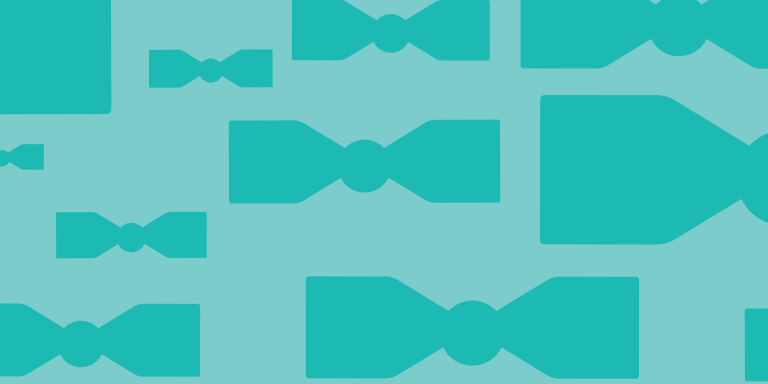
This pattern is drawn by a WebGL 2 fragment shader. Its source:

```glsl
#version 300 es
precision highp float;
// Flat teal bow ties of many sizes, strewn in three loose rows on pale aqua.

#define BACKGROUND vec3(0.49, 0.80, 0.80)
#define BOW_COLOR vec3(0.11, 0.73, 0.70)
#define ROWS 3
#define COLUMNS 4
#define WING_HEIGHT 0.306
#define WING_SLOPE 0.61
#define KNOT_RADIUS 0.195
#define KNOT_DROP 0.033
#define CORNER 0.022
#define ROOM 0.216
#define JITTER 0.008
#define TILT 0.008

uniform vec2 u_resolution;
out vec4 fragColor;

float hash(vec2 p) {
    return fract(sin(dot(p, vec2(12.9898, 78.233))) * 43758.5453);
}

float smoothMax(float a, float b, float k) {
    float h = max(k - abs(a - b), 0.0) / k;
    return max(a, b) + 0.25 * h * h * k;
}

// Distance to a bow tie whose wings reach from x = -1 to x = 1.
float bowTie(vec2 p) {
    vec2 q = abs(p);
    float taper = (q.y - 0.012 - WING_SLOPE * q.x) * inversesqrt(1.0 + WING_SLOPE * WING_SLOPE);
    float wings = smoothMax(q.y - WING_HEIGHT, taper, CORNER);
    wings = smoothMax(wings, q.x - 1.0, CORNER);
    float knot = length(p + vec2(0.0, KNOT_DROP)) - KNOT_RADIUS;
    return min(wings, knot);
}

// One row: sizes grow geometrically, start over after each cycle, and set the gaps.
// spread = (first x, smallest half width, growth, spacing)
// course = (height, sway, cycle length, cycle phase)
float bowRow(vec2 p, float row, vec4 spread, vec4 course) {
    float nearest = 1e3;
    float x = spread.x;
    float previous = 0.0;
    for (int i = 0; i < COLUMNS; i++) {
        float k = float(i);
        float size = spread.y * pow(spread.z, mod(k + course.w, course.z));
        if (i > 0) x += spread.w * (previous + size);
        previous = size;

        // Small bows have more room to wander up and down.
        vec2 cell = vec2(k, row);
        float y = course.x + course.y * (ROOM - WING_HEIGHT * size) * cos(1.85 * (k - 1.0));
        y += JITTER * (2.0 * hash(cell) - 1.0);

        vec2 local = (p - vec2(x, y)) / size;
        local += TILT * (hash(cell + 7.0) - 0.5) * vec2(-local.y, local.x);
        nearest = min(nearest, bowTie(local) * size);
    }
    return nearest;
}

void main() {
    vec2 p = gl_FragCoord.xy / u_resolution.y;

    // Row settings from top to bottom, in canvas heights.
    vec4 spreads[ROWS] = vec4[ROWS](
        vec4(-0.37, 0.161, 1.6, 1.12),
        vec4(0.005, 0.109, 1.8, 1.105),
        vec4(0.211, 0.310, 1.4, 1.37));
    vec4 courses[ROWS] = vec4[ROWS](
        vec4(0.909, -0.5, 4.0, 3.0),
        vec4(0.545, -1.0, 4.0, 0.0),
        vec4(0.120, 0.4, 2.0, 0.0));

    float d = 1e3;
    for (int r = 0; r < ROWS; r++) {
        d = min(d, bowRow(p, float(r), spreads[r], courses[r]));
    }

    // Soft edge about one pixel wide.
    float edge = 0.7 / u_resolution.y;
    float bow = 1.0 - smoothstep(-edge, edge, d);
    fragColor = vec4(mix(BACKGROUND, BOW_COLOR, bow), 1.0);
}
```
